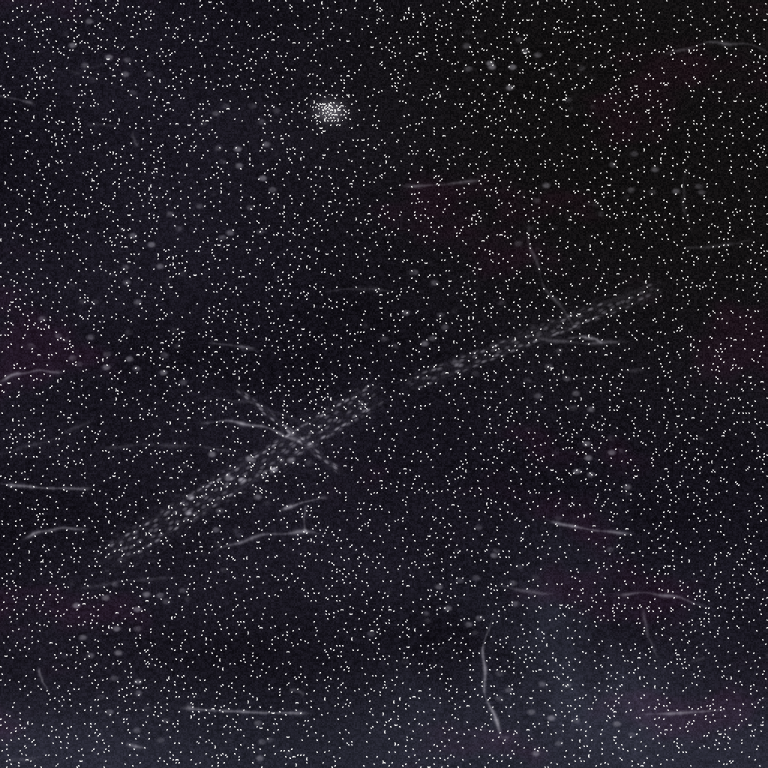
This texture is drawn by a Shadertoy shader. Its source:

```glsl
// Dark, worn film surface: cloudy near-black tone, fine grain, pale fibres,
// beaded scuff marks and a dense scatter of tiny white specks.
// Clouds are layered sines, dust and beads are cellular noise, fibres a loop.

const vec3 SHADOW = vec3(0.045, 0.038, 0.062);
const vec3 BASE = vec3(0.118, 0.108, 0.150);
const vec3 BROWN = vec3(0.068, 0.062, 0.058);
const vec3 PLUM = vec3(0.034, 0.000, 0.018);
const vec3 HAZE = vec3(0.110, 0.130, 0.150);
const vec3 PALE = vec3(0.72, 0.71, 0.75);
const vec3 SPECK = vec3(0.97, 0.97, 0.96);
const int FIBRES = 40;
const float SPECK_CELLS = 256.0;

float hash(vec2 p) {
    vec3 q = fract(p.xyx * 0.1031);
    q += dot(q, q.yzx + 33.33);
    return fract((q.x + q.y) * q.z);
}

vec2 hash2(vec2 p) {
    return vec2(hash(p), hash(p + 57.3));
}

// Roughly -1 to 1, warped and turned at each layer.
float layeredSines(vec2 p, float phase) {
    float sum = 0.0, amp = 0.5;
    for (int i = 0; i < 5; i++) {
        sum += amp * sin(p.x + phase + 1.4 * sin(p.y * 1.2 + phase));
        p = mat2(1.5, 1.1, -1.1, 1.5) * p + 1.7;
        amp *= 0.6;
    }
    return sum;
}

// Distance to the nearest scattered point, in cells.
float cellular(vec2 p) {
    vec2 cell = floor(p);
    float nearest = 2.0;
    for (int y = -1; y <= 1; y++)
        for (int x = -1; x <= 1; x++) {
            vec2 c = cell + vec2(x, y);
            nearest = min(nearest, length(c + hash2(c) - p));
        }
    return nearest;
}

float bell(float x, float width) {
    return exp(-x * x / (width * width));
}

// Bent hairline with uneven brightness; q is centred and turned along it.
float fibre(vec2 q, float halfLength, float bend, float width, float seed) {
    float t = q.x / halfLength;
    float wave = bend * (t * t - 0.4) + 0.1 * bend * sin(t * 9.0 + seed);
    float beads = 0.5 + 0.5 * layeredSines(vec2(q.x * 90.0, seed), seed);
    float ends = 1.0 - smoothstep(0.6, 1.0, abs(t));
    return bell(q.y - wave, width * (0.7 + beads)) * ends * (0.25 + beads);
}

float scatteredFibres(vec2 p) {
    float light = 0.0;
    for (int i = 0; i < FIBRES; i++) {
        float id = float(i) + 3.0;
        vec2 r = hash2(vec2(id, 1.0)), s = hash2(vec2(id, 9.0));
        vec2 centre = vec2(pow(r.x, 1.25), r.y);
        float steep = step(0.8, s.x) * 1.4;
        float angle = (s.y - 0.5) * 0.7 - steep;
        float halfLength = mix(0.012, 0.11, pow(hash(vec2(id, 4.0)), 2.0));
        float strength = mix(0.12, 0.6, pow(hash(vec2(id, 6.0)), 2.0));
        vec2 q = mat2(cos(angle), -sin(angle), sin(angle), cos(angle)) * (p - centre);
        light += strength * fibre(q, halfLength, (s.x - 0.5) * halfLength * 0.5, 0.0018, id);
    }
    return light;
}

// Straight scuff from a to b, filled with rows of small beads.
float scuff(vec2 p, vec2 a, vec2 b, float width) {
    vec2 dir = normalize(b - a), d = p - a;
    float along = dot(d, dir), across = dot(d, vec2(-dir.y, dir.x));
    float t = along / length(b - a);
    float ends = smoothstep(0.0, 0.12, t) * smoothstep(1.0, 0.9, t);
    float beads = 1.0 - smoothstep(0.08, 0.42, cellular(vec2(along * 75.0, across * 130.0)));
    float rim = bell(abs(across) - width * 0.7, 0.0025);
    return ends * (bell(across, width) * (0.12 + 0.55 * beads) + rim * (0.15 + 0.6 * beads));
}

// Small square flecks, one at most per cell, in one of its four quarters.
float specks(vec2 p, float chance, float pixel) {
    vec2 grid = p * SPECK_CELLS, cell = floor(grid);
    vec2 corner = 0.25 + 0.5 * step(0.5, hash2(cell + 11.0));
    vec2 d = abs(fract(grid) - corner);
    float cover = clamp(0.5 + (0.25 - max(d.x, d.y)) / (pixel * SPECK_CELLS), 0.0, 1.0);
    return cover * step(hash(cell + 71.0), chance) * mix(0.75, 1.0, hash(cell + 5.0));
}

void mainImage(out vec4 fragColor, in vec2 fragCoord) {
    vec2 uv = fragCoord / iResolution.xy;
    float pixel = 1.0 / iResolution.y;

    // Cloudy ground, browner at the upper right, hazy at the bottom
    float cloud = layeredSines(uv * vec2(6.0, 11.0), 0.6);
    float grain = hash(floor(uv * 512.0)) - 0.5;
    float mottle = cellular(uv * vec2(110.0, 150.0)) - 0.5;
    vec3 color = mix(SHADOW, BASE, clamp(0.62 + 0.28 * cloud + 0.7 * grain - 0.5 * mottle, 0.0, 1.5));
    float brown = smoothstep(0.75, 0.2, length((uv - vec2(0.95, 0.88)) * vec2(1.0, 1.3)));
    color = mix(color, BROWN * (1.0 + 0.9 * grain), 0.8 * brown);
    color += PLUM * smoothstep(0.35, 0.9, layeredSines(uv * vec2(7.0, 13.0), 2.4));
    float smudge = bell(length((uv - vec2(0.72, 0.14)) * vec2(0.8, 1.2)), 0.16);
    smudge *= 0.5 + 0.5 * layeredSines(uv * vec2(22.0, 14.0), 4.0);
    color += HAZE * (0.55 * smoothstep(0.16, 0.0, uv.y) + 0.75 * smudge);

    // Fibres, scuffs and soft dust
    float marks = scatteredFibres(uv);
    marks += 0.5 * scuff(uv, vec2(0.12, 0.26), vec2(0.51, 0.50), 0.018);
    marks += 0.4 * scuff(uv, vec2(0.51, 0.49), vec2(0.87, 0.63), 0.010);
    marks += 0.4 * scuff(uv, vec2(0.30, 0.50), vec2(0.45, 0.38), 0.003);
    float dustPatch = smoothstep(0.2, 0.9, layeredSines(uv * 13.0, 5.0));
    marks += 0.45 * dustPatch * (1.0 - smoothstep(0.05, 0.2, cellular(uv * vec2(26.0, 36.0))));
    color = mix(color, PALE, clamp(marks, 0.0, 0.9));

    // White specks, crowded into one bright clump
    float clump = bell(length((uv - vec2(0.43, 0.855)) * vec2(1.0, 1.3)), 0.018);
    color = mix(color, PALE, 0.45 * clump);
    color = mix(color, SPECK, specks(uv, 0.13 + 0.85 * clump, pixel));
    color = mix(color, SPECK, specks(uv + 0.5, 0.8 * clump - 0.05, pixel));
    fragColor = vec4(color, 1.0);
}
```
